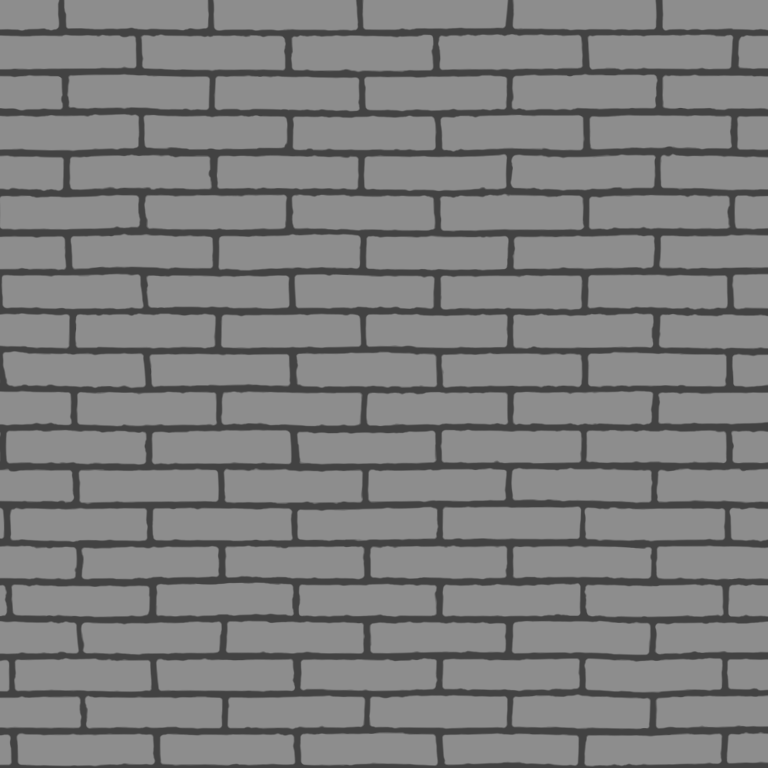
Reproduce this pattern procedurally as a Shadertoy shader.

```glsl
#define BRICK_COLOR vec3(0.553)
#define MORTAR_COLOR vec3(0.260)
#define MORTAR_WIDTH vec2(0.0080, 0.0088)
#define CORNER_RADIUS 0.0042
#define FIRST_JOINT 0.0417      // depth of the first bed joint below the top
#define ROW_PITCH 0.0528        // row height at that joint
#define ROW_SHRINK 0.0001245    // loss of height per row, going down
#define BRICK_PITCH 0.1945      // brick length at the top
#define BRICK_SHRINK 0.0098     // loss of length over the canvas height
#define VANISH_X 0.664          // the column that stays upright
#define ROUGHNESS 0.0030
#define EDGE_SOFTNESS 0.0015

float hash(vec2 p) {
    vec3 q = fract(p.xyx * 0.1031);
    q += dot(q, q.yzx + 33.33);
    return fract((q.x + q.y) * q.z);
}

float valueNoise(vec2 p) {
    vec2 cell = floor(p);
    vec2 t = fract(p);
    t = t * t * (3.0 - 2.0 * t);
    return mix(mix(hash(cell), hash(cell + vec2(1, 0)), t.x),
               mix(hash(cell + vec2(0, 1)), hash(cell + vec2(1, 1)), t.x), t.y);
}

float roundedBox(vec2 p, vec2 halfSize, float radius) {
    vec2 q = abs(p) - halfSize + radius;
    return length(max(q, 0.0)) + min(max(q.x, q.y), 0.0) - radius;
}

// Signed distance to the nearest brick, with y measured down from the top
float brickWall(vec2 p) {
    // Gentle unevenness shared by neighbouring bricks
    vec2 wallPos = p + 0.0036 * (vec2(valueNoise(p * vec2(9, 22) + 31.0),
                                      valueNoise(p * vec2(12, 9) + 57.0)) - 0.5);

    // Rows shrink evenly downward, so invert the quadratic joint spacing
    float root = sqrt(ROW_PITCH * ROW_PITCH - 4.0 * ROW_SHRINK * (wallPos.y - FIRST_JOINT));
    float rowPos = 1.0 + (ROW_PITCH - root) / (2.0 * ROW_SHRINK);
    float row = floor(rowPos);

    // Running bond, with joints converging toward the bottom
    float pitch = BRICK_PITCH - BRICK_SHRINK * wallPos.y;
    float column = (wallPos.x - VANISH_X) / pitch - 0.51 * mod(row, 2.0);
    vec2 id = vec2(floor(column), row) + 40.0;
    vec2 size = vec2(pitch, root);
    vec2 local = (fract(vec2(column, rowPos)) - 0.5) * size;

    // Slight tilt, skew and size change for each brick
    float tilt = hash(id) - 0.5;
    float skew = hash(id + 17.0) - 0.5;
    local += vec2(0.06 * skew * local.y, 0.010 * tilt * local.x);
    vec2 trim = 0.0012 * (vec2(hash(id + 5.0), hash(id + 9.0)) - 0.5);
    float d = roundedBox(local, 0.5 * (size - MORTAR_WIDTH) - trim, CORNER_RADIUS);

    // Ragged rims and occasional small chips
    float rough = valueNoise(p * 105.0 + id * 3.0) - 0.5;
    float chip = smoothstep(0.78, 1.0, valueNoise(p * 62.0 + id * 7.0));
    return d + ROUGHNESS * (rough * abs(rough) * 2.0 + 0.5 * chip);
}

void mainImage(out vec4 fragColor, in vec2 fragCoord) {
    vec2 p = fragCoord / iResolution.y;
    p.y = 1.0 - p.y;
    float soft = max(EDGE_SOFTNESS, 0.75 / iResolution.y);
    float mortar = smoothstep(-soft, soft, brickWall(p));
    fragColor = vec4(mix(BRICK_COLOR, MORTAR_COLOR, mortar), 1.0);
}
```
